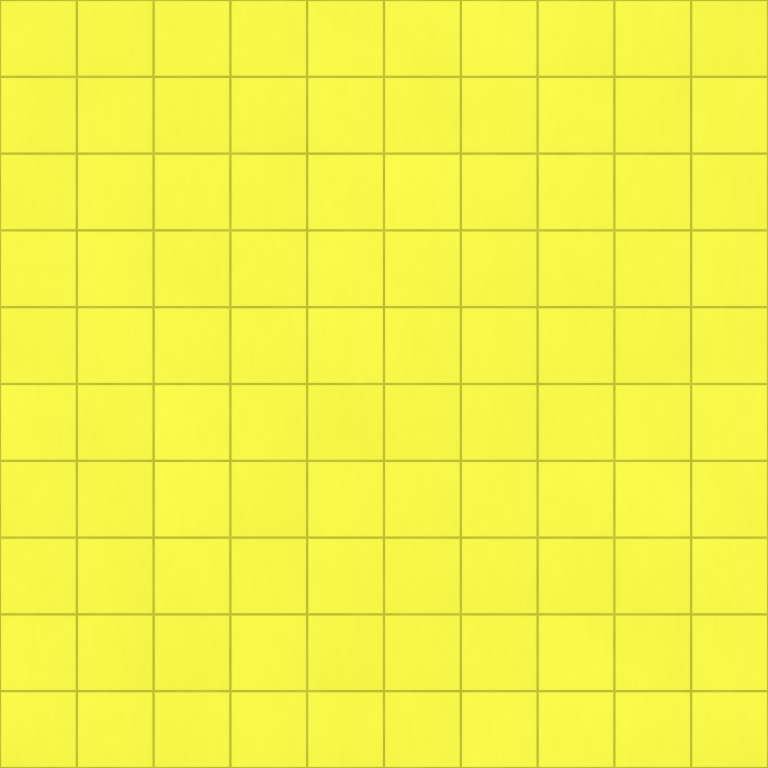
Write a Shadertoy shader that draws this texture.

```glsl
float hash(vec2 p) {
    vec3 q = fract(p.xyx * vec3(0.1031, 0.103, 0.0973));
    q += dot(q, q.yzx + 33.33);
    return fract((q.x + q.y) * q.z);
}

// Value noise that wraps after a whole period of lattice cells
float noise(vec2 p, vec2 period) {
    vec2 i = floor(p), f = fract(p);
    f = f * f * (3.0 - 2.0 * f);
    vec2 a = mod(i, period), b = mod(i + 1.0, period);
    return mix(mix(hash(a), hash(vec2(b.x, a.y)), f.x),
               mix(hash(vec2(a.x, b.y)), hash(b), f.x), f.y);
}

// Layered noise over the unit square
float clouds(vec2 uv, vec2 period) {
    float sum = 0.0, weight = 0.5;
    for (int i = 0; i < 4; i++) {
        sum += weight * noise(uv * period, period);
        period *= 2.0;
        weight *= 0.5;
    }
    return sum;
}

void mainImage(out vec4 fragColor, in vec2 fragCoord) {
    vec2 uv = fragCoord / iResolution.xy;
    vec2 grid = uv * 10.0;
    vec2 tile = mod(floor(grid), 10.0);
    vec2 local = fract(grid);

    // Glaze: faint tone per tile, broad clouds, fine upright brush grain
    float tone = 0.008 * (hash(tile + 7.0) - 0.5);
    tone += 0.022 * (clouds(uv, vec2(9.0)) - 0.47);
    tone += 0.008 * (noise(uv * vec2(180.0, 60.0), vec2(180.0, 60.0)) - 0.5);

    // Slight brightening toward the left and top of each tile
    tone += 0.006 * (local.y - local.x);
    vec3 glaze = vec3(0.97, 0.97, 0.288) + tone * vec3(1.0, 1.0, 0.8);

    // Grout centred on the tile borders, with a soft shaded rim
    vec2 border = min(local, 1.0 - local);
    float edge = min(border.x, border.y);
    float blur = 10.0 / min(iResolution.x, iResolution.y);
    float joint = 1.0 - smoothstep(0.014 - 0.5 * blur, 0.014 + 0.5 * blur, edge);
    float rim = 1.0 - smoothstep(0.01, 0.034, edge);
    vec3 grout = vec3(0.755, 0.75, 0.205) + 0.06 * (clouds(uv, vec2(30.0)) - 0.47);

    vec3 color = mix(glaze * (1.0 - 0.05 * rim), grout, joint);
    fragColor = vec4(color, 1.0);
}
```
